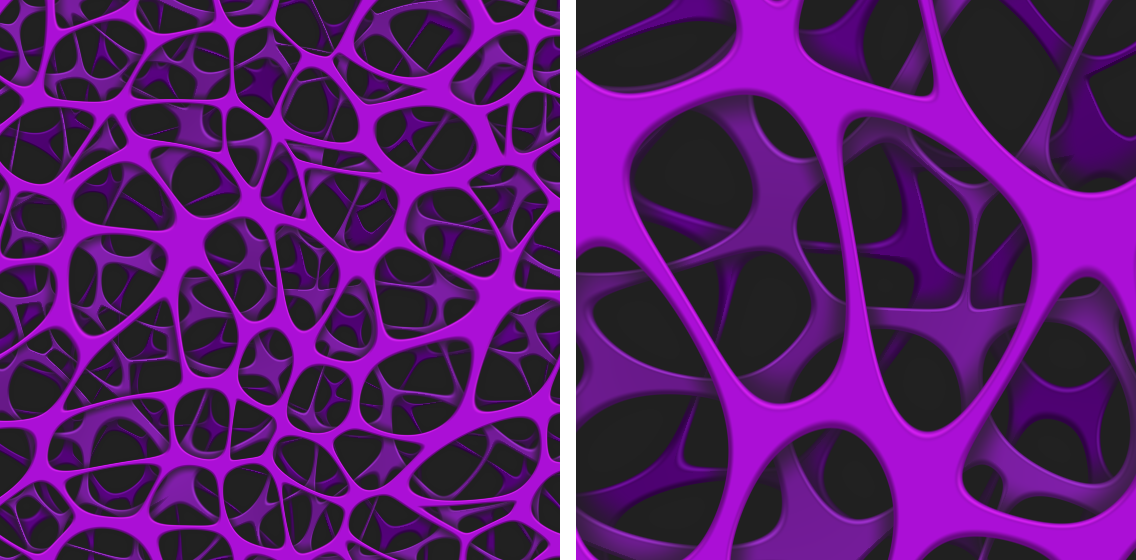
Left, the full canvas; right, a detail of the centre.
A Shadertoy shader for this pattern:

```glsl
#define CELLS 7.4          // front cells across the canvas
#define DEPTH_SCALE 1.4    // extra cells per layer of depth
#define SIZE_SPREAD 0.32   // contrast between large and small holes
#define ROUNDNESS 3.5      // lower values give rounder holes
#define STRAND 0.0037      // half width of the thinnest front strands
#define BEVEL 0.0042       // width of the darker rim
#define SHADOW_REACH 0.017
#define SHADOW 0.65
#define FRONT vec3(0.67, 0.06, 0.84)
#define MIDDLE vec3(0.50, 0.12, 0.66)
#define BACK vec3(0.35, 0.01, 0.51)
#define GROUND vec3(0.13)

vec3 hash3(vec2 p) {
    vec3 q = fract(p.xyx * vec3(0.1031, 0.1030, 0.0973));
    q += dot(q, q.yxz + 33.33);
    return fract((q.xxy + q.yzz) * q.zyx);
}

// Position (xy) and weight (z) of the seed in a grid cell
vec3 seedPoint(vec2 cell, float layer) {
    vec3 h = hash3(cell + 71.0 * layer + 19.0);
    return vec3(cell + 0.06 + 0.88 * h.xy, SIZE_SPREAD * h.z);
}

// Slow bending stretches the cells in changing directions
vec2 bend(vec2 p, float layer) {
    float phase = 2.1 * layer + 0.6;
    return p + 0.30 * sin(1.1 * p.yx + vec2(phase, phase + 1.7))
             + 0.20 * sin(1.4 * p + vec2(2.0 * phase, phase + 4.0));
}

// Weighted cellular web: x = distance into the hole, yz = its direction
vec3 web(vec2 uv, float layer, float halfWidth) {
    float scale = CELLS + DEPTH_SCALE * layer;
    vec2 p = bend(uv * scale, layer), base = floor(p), home = base;
    float nearest = 1e5;
    for (int k = 0; k < 25; k++) {
        vec2 cell = base + vec2(k % 5 - 2, k / 5 - 2);
        vec3 s = seedPoint(cell, layer);
        float power = dot(p - s.xy, p - s.xy) - s.z;
        if (power < nearest) { nearest = power; home = cell; }
    }

    // Inner radius of this cell sets how far its corners are rounded
    vec3 own = seedPoint(home, layer);
    float radius = 1.0;
    for (int k = 0; k < 25; k++) {
        if (k == 12) continue;
        vec3 s = seedPoint(home + vec2(k % 5 - 2, k / 5 - 2), layer);
        float gap = length(s.xy - own.xy);
        radius = min(radius, 0.5 * (gap + (own.z - s.z) / gap));
    }
    float sharpness = ROUNDNESS / max(radius, 0.10);

    // Smooth minimum of the distances to all walls
    float total = 1e-9;
    vec2 slope = vec2(0.0);
    for (int k = 0; k < 25; k++) {
        if (k == 12) continue;
        vec3 s = seedPoint(home + vec2(k % 5 - 2, k / 5 - 2), layer);
        vec2 across = s.xy - own.xy;
        float gap = length(across);
        float wall = 0.5 * (gap + (own.z - s.z) / gap) - dot(p - own.xy, across / gap);
        float weight = exp(-sharpness * wall);
        total += weight;
        slope -= weight * across / gap;
    }
    float inside = -log(total) / sharpness;
    return vec3(inside / scale - halfWidth, slope / total);
}

// Lays one shaded web with a soft shadow over what lies behind it
vec3 addLayer(vec3 behind, vec2 uv, float layer, vec3 tint, float halfWidth) {
    vec3 w = web(uv, layer, halfWidth);
    float pixel = 1.0 / iResolution.y;
    float depth = -w.x;
    float light = dot(w.yz, vec2(0.29, 0.96));

    // Slow change of tone on the deeper layers
    float tone = 0.5 + 0.25 * sin(13.0 * uv.x + 5.0 * uv.y + 3.0 * layer)
                     + 0.25 * sin(15.0 * uv.y - 8.0 * uv.x + layer);
    vec3 color = tint * mix(1.0, 0.80 + 0.23 * tone, min(layer, 1.0));

    // Dark bevel with a thin bright line on its upward side
    float lit = smoothstep(-0.3, 0.8, light);
    color *= mix(mix(0.60, 0.84, lit), 1.0, smoothstep(0.25 * BEVEL, BEVEL, depth));
    float line = 1.0 - smoothstep(0.0, 0.0009 + pixel, abs(depth - 0.35 * BEVEL));
    color = mix(color, min(tint * 1.25 + vec3(0.05, 0.06, 0.05), 1.0), 0.8 * line * lit);

    float shade = SHADOW * (1.0 - smoothstep(0.0, SHADOW_REACH, w.x));
    behind = mix(behind, GROUND * 0.95, shade);
    return mix(behind, color, smoothstep(-0.8 * pixel, 0.8 * pixel, depth));
}

void mainImage(out vec4 fragColor, in vec2 fragCoord) {
    vec2 uv = fragCoord / iResolution.y;
    vec3 color = addLayer(GROUND, uv, 2.0, BACK, 0.5 * STRAND);
    color = addLayer(color, uv, 1.0, MIDDLE, 0.62 * STRAND);
    color = addLayer(color, uv, 0.0, FRONT, STRAND);
    fragColor = vec4(color, 1.0);
}
```
